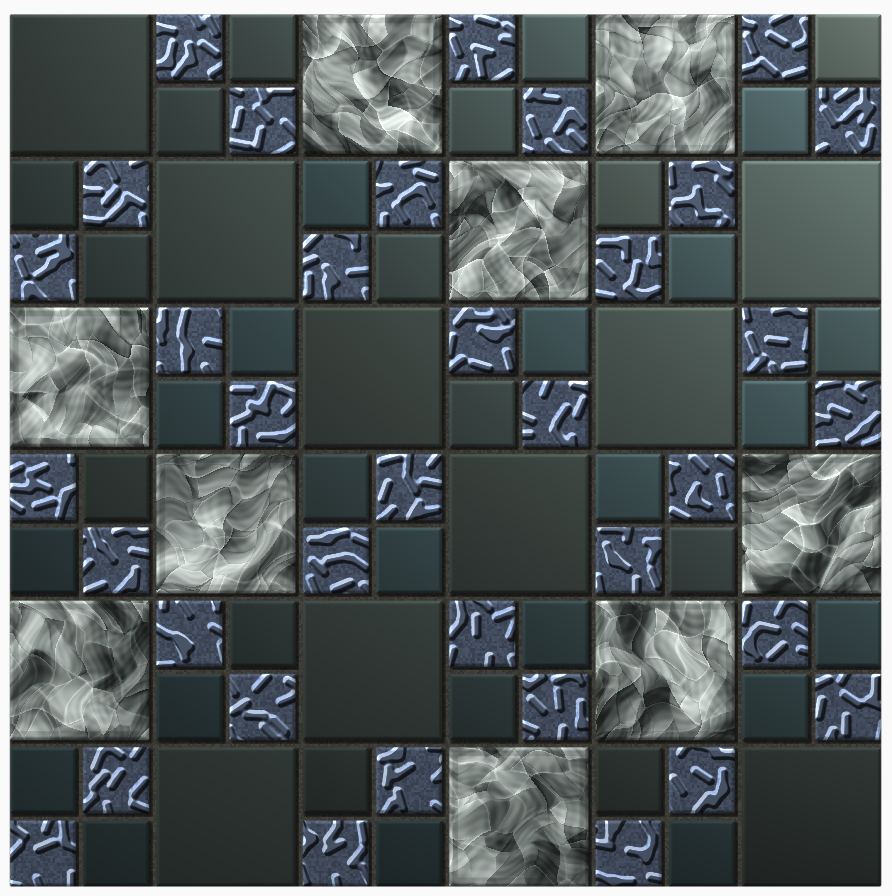
Write a Shadertoy shader that draws this pattern.

```glsl
// Mosaic sheet of six by six blocks: large matte or crumpled-foil glass tiles
// alternate with quartets of small matte and embossed metallic tiles.
// Rounded-box distances cut the tiles; cellular noise makes foil and relief.

#define BLOCKS 6.0
#define SHEET_LO vec2(0.0070, 0.0065)
#define SHEET_HI vec2(0.9920, 0.9880)
#define HALF_GAP 0.025
#define CORNER 0.012
#define GLASS_BITS 0x15A56
#define MATTE_GREEN vec3(0.215, 0.245, 0.230)
#define MATTE_TEAL vec3(0.175, 0.230, 0.238)
#define METAL_BLUE vec3(0.265, 0.305, 0.375)
#define GROUT vec3(0.235, 0.230, 0.210)
#define PAPER vec3(0.975, 0.980, 0.975)
#define LIGHT_DIR vec2(-0.55, 0.83)

float hash(vec2 p) {
    p = fract(p * vec2(0.1031, 0.1137));
    p += dot(p, p.yx + 33.33);
    return fract((p.x + p.y) * p.x * 97.3);
}

vec2 hash2(vec2 p) { return vec2(hash(p + 3.7), hash(p.yx + 19.1)); }

float roundBox(vec2 p, vec2 halfSize, float r) {
    vec2 d = abs(p) - halfSize + r;
    return length(max(d, 0.0)) + min(max(d.x, d.y), 0.0) - r;
}

// Voronoi facets: x = distance to the crease, y = facet id.
vec2 facets(vec2 p) {
    vec2 base = floor(p);
    float near = 9.0, second = 9.0, id = 0.0;
    for (int j = -1; j <= 1; j++)
    for (int i = -1; i <= 1; i++) {
        vec2 g = base + vec2(i, j);
        float d = length(g + hash2(g) - p);
        if (d < near) { second = near; near = d; id = hash(g + 7.3); }
        else second = min(second, d);
    }
    return vec2(second - near, id);
}

// Overlapping folded sheets, each facet brushed in its own direction.
float foil(vec2 p, vec2 seed) {
    p += 0.07 * sin(p.yx * 6.0 + seed) + 0.025 * sin(p.yx * 17.0 + seed.yx);
    float tone = 0.49;
    for (int k = 0; k < 3; k++) {
        float layer = float(k);
        float turn = layer * 1.1 + hash(seed + layer) * 3.0;
        mat2 spin = mat2(cos(turn), sin(turn), -sin(turn), cos(turn));
        vec2 q = spin * p * vec2(1.7, 3.2) * (1.0 + 0.45 * layer) + seed * 5.3;
        vec2 f = facets(q);
        float angle = f.y * 6.283;
        float along = dot(q, vec2(cos(angle), sin(angle)));
        tone += 0.12 * sin(along * 3.5 + f.y * 40.0);
        tone += 0.025 * sin(along * 24.0 + 2.0 * sin(q.x * 4.0));
        tone += (f.y - 0.4) * 0.28 * (1.0 - smoothstep(0.0, 0.10, f.x));
    }
    return clamp(tone, 0.14, 0.92);
}

// Raised drops: one random capsule per noise cell, blended where they meet.
float relief(vec2 p) {
    vec2 base = floor(p);
    float field = 0.0;
    for (int j = -1; j <= 1; j++)
    for (int i = -1; i <= 1; i++) {
        vec2 g = base + vec2(i, j);
        vec2 v = p - g - 0.15 - 0.7 * hash2(g);
        float angle = hash(g + 11.9) * 6.283;
        vec2 axis = vec2(cos(angle), sin(angle));
        v -= axis * clamp(dot(v, axis), -0.33, 0.33);
        field += exp(-20.0 * dot(v, v));
    }
    return smoothstep(0.42, 0.95, field);
}

vec3 embossed(vec2 p, vec2 seed) {
    vec2 q = p * 2.9 + seed * 13.0;
    vec2 e = vec2(0.07, 0.0);
    float h = relief(q);
    vec2 slope = vec2(relief(q + e.xy) - h, relief(q + e.yx) - h) / e.x;
    float lit = -dot(slope, LIGHT_DIR);
    float grain = hash(floor(p * 30.0) + seed * 41.0) - 0.5;
    vec3 col = METAL_BLUE * exp(0.30 * clamp(lit, -4.0, 3.0));
    col *= 1.0 + 0.30 * grain * (1.0 - h) + 0.12 * h;
    float glint = smoothstep(1.3, 3.4, lit) * (0.5 + 0.5 * sin(q.x * 2.3 + q.y * 1.7));
    return mix(col, vec3(0.80, 0.85, 0.93), 0.85 * glint);
}

void mainImage(out vec4 fragColor, in vec2 fragCoord) {
    vec2 uv = fragCoord / iResolution.xy;
    vec2 c = (uv - SHEET_LO) / (SHEET_HI - SHEET_LO) * BLOCKS;
    float aa = BLOCKS / iResolution.y;

    // Block layout: large tiles on even squares, quartets on odd ones.
    vec2 block = clamp(floor(c), 0.0, BLOCKS - 1.0);
    float row = BLOCKS - 1.0 - block.y;
    bool large = mod(block.x + row, 2.0) < 0.5;
    bool glass = ((GLASS_BITS >> (int(row) * 3 + int(block.x) / 2)) & 1) == 1;
    float size = large ? 1.0 : 0.5;
    vec2 local = c - block;
    vec2 sub = large ? vec2(0.0) : clamp(floor(local * 2.0), 0.0, 1.0);
    vec2 q = local - (sub + 0.5) * size;
    vec2 p = q / size + 0.5;
    vec2 seed = block * 2.0 + sub + 1.0;
    float flip = (row == 3.0 && block.x == 0.0) ? 1.0 : 0.0;
    bool metal = !large && mod(sub.x + sub.y + row + flip, 2.0) > 0.5;

    // Surface colours under light that grows towards the upper right.
    float glow = 0.68 + 0.3 * uv.y + 1.05 * uv.x * uv.y;
    float vary = hash(seed * 3.1);
    vec3 col = mix(MATTE_GREEN, MATTE_TEAL, large ? 0.25 * vary : smoothstep(0.1, 0.6, vary));
    col *= glow * (0.88 + 0.2 * vary + 0.10 * (p.x + p.y - 1.0));
    if (metal) col = embossed(p, seed) * mix(0.9, 1.1, uv.y);
    float d = roundBox(q, vec2(0.5 * size - HALF_GAP), CORNER);
    if (large && glass) {
        float tone = foil(p, seed) * (0.88 + 0.22 * uv.y + 0.08 * uv.x);
        col = tone * mix(vec3(0.92, 1.02, 0.98), vec3(1.0, 1.03, 1.01), tone);
        col *= 1.0 - 0.14 * smoothstep(-0.065, -0.055, d);
    }

    // Bevelled rim, then shadowed grout and the sheet border.
    vec2 side = abs(q.x) > abs(q.y) ? vec2(sign(q.x), 0.0) : vec2(0.0, sign(q.y));
    col *= 1.0 + 0.5 * dot(side, LIGHT_DIR) * smoothstep(-0.03, -0.008, d);
    float shade = roundBox(q - vec2(0.018, -0.018), vec2(0.5 * size - HALF_GAP), CORNER);
    vec3 grout = GROUT * mix(0.4, 1.0, smoothstep(-0.01, 0.025, shade));
    grout *= 0.85 + 0.3 * hash(floor(c * 70.0));
    col = mix(col, grout, smoothstep(-aa, aa, d));
    float border = roundBox(c - 0.5 * BLOCKS, vec2(0.5 * BLOCKS - HALF_GAP), CORNER);
    col = mix(col, PAPER, smoothstep(-aa, aa, border));
    fragColor = vec4(clamp(col, 0.0, 1.0), 1.0);
}
```
